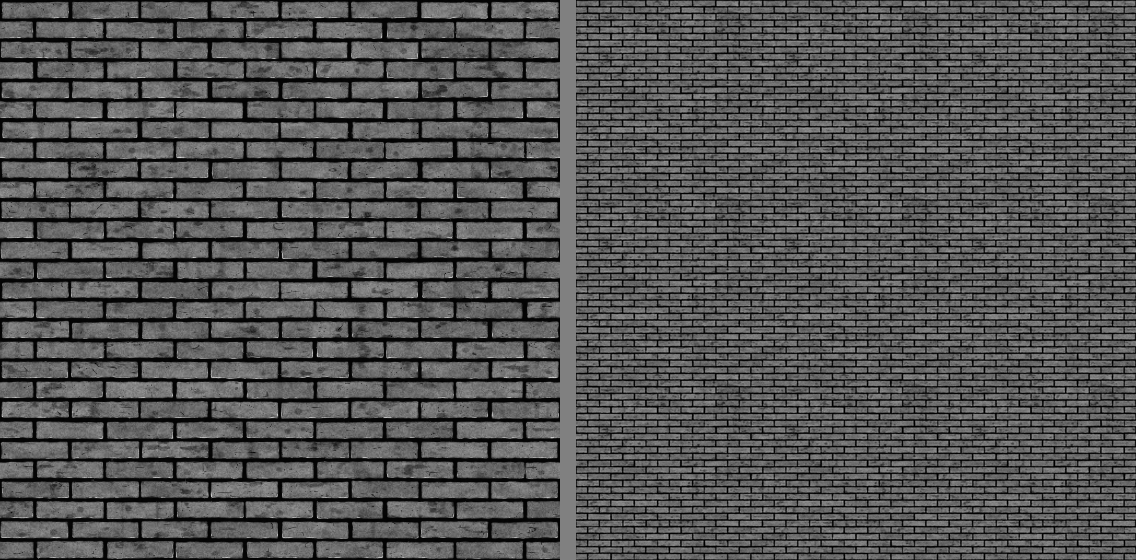
Left, the tile; right, the same tile 3 across and 3 down.
Give the GLSL for this texture, as a WebGL 2 fragment shader.

```glsl
#version 300 es
precision highp float;

uniform vec2 u_resolution;
out vec4 fragColor;

vec3 hash3(vec2 cell, float seed) {
    vec3 h = fract(vec3(cell.xyx + seed * 17.3) * vec3(0.1031, 0.1030, 0.0973));
    h += dot(h, h.yxz + 33.33);
    return fract((h.xxy + h.yzz) * h.zyx);
}

// Value noise that wraps after a whole number of cells
float tileNoise(vec2 uv, vec2 cells, float seed) {
    vec2 p = uv * cells;
    vec2 i = floor(p);
    vec2 f = fract(p);
    f = f * f * (3.0 - 2.0 * f);
    float a = hash3(mod(i, cells), seed).x;
    float b = hash3(mod(i + vec2(1, 0), cells), seed).x;
    float c = hash3(mod(i + vec2(0, 1), cells), seed).x;
    float d = hash3(mod(i + vec2(1, 1), cells), seed).x;
    return mix(mix(a, b, f.x), mix(c, d, f.x), f.y);
}

float tileFbm(vec2 uv, vec2 cells, float seed) {
    float sum = 0.0;
    float weight = 0.5;
    for (int k = 0; k < 4; k++) {
        sum += weight * tileNoise(uv, cells, seed + float(k));
        cells *= 2.0;
        weight *= 0.5;
    }
    return sum / 0.9375;
}

float roundedBox(vec2 p, vec2 halfSize, float radius) {
    vec2 q = abs(p) - halfSize + radius;
    return length(max(q, 0.0)) + min(max(q.x, q.y), 0.0) - radius;
}

void main() {
    vec2 uv = gl_FragCoord.xy / u_resolution;
    float pixel = 1.0 / min(u_resolution.x, u_resolution.y);

    // Running bond: every other course is shifted by half a brick
    vec2 grid = vec2(8, 28);
    vec2 q = uv * grid;
    q.x += 0.5 * (1.0 - mod(floor(q.y), 2.0));
    vec2 brick = mod(floor(q), grid);
    vec3 rnd = hash3(brick, 3.0);
    vec3 wear = hash3(brick, 8.0);

    // Slightly misplaced, tilted brick with a ragged outline
    vec2 p = (fract(q) - 0.5) / grid;
    p -= (rnd.xy - 0.5) * vec2(0.0024, 0.0016);
    p.y += p.x * (rnd.z - 0.5) * 0.022;
    vec2 halfSize = vec2(0.0596, 0.0146) + (wear.xy - 0.5) * vec2(0.0014, 0.0008);
    float ragged = tileFbm(uv, vec2(100, 120), 11.0) - 0.5;
    float dist = roundedBox(p, halfSize, 0.0028) + ragged * 0.0025;
    float face = smoothstep(0.8, -0.8, dist / pixel);

    // Brick tone: base shade, cloudy patches and upright firing bands
    float clouds = tileFbm(uv, vec2(28, 64), 20.0);
    float bands = tileNoise(uv, vec2(96, 28), 30.0);
    float tone = 0.445 + (wear.z - 0.5) * 0.07;
    tone += (clouds - 0.5) * 0.20;
    tone -= 0.09 * smoothstep(0.55, 0.9, bands) * smoothstep(0.45, 0.9, rnd.x);

    // Soot stains and one smudge on some bricks
    float soot = smoothstep(0.58, 0.78, tileFbm(uv, vec2(48, 90), 40.0));
    tone -= soot * mix(0.05, 0.20, rnd.y);
    vec2 smudge = (p - (rnd.zx - 0.5) * vec2(0.09, 0.012)) / vec2(0.007, 0.006);
    float smudgeShape = length(smudge) + ragged * 1.2;
    tone -= 0.13 * smoothstep(1.1, 0.5, smudgeShape) * step(0.7, wear.x);

    // Sandy grain, small pits and short scratches
    tone += (tileNoise(uv, vec2(512), 50.0) - 0.5) * 0.11;
    tone += (tileNoise(uv, vec2(260), 55.0) - 0.5) * 0.06;
    float pits = smoothstep(0.90, 0.98, tileNoise(uv, vec2(240, 260), 60.0));
    tone -= 0.22 * pits * smoothstep(0.35, 0.65, clouds);
    float scratchLine = abs(tileNoise(uv, vec2(32, 112), 70.0) - 0.5);
    float scratchArea = smoothstep(0.72, 0.85, tileNoise(uv, vec2(40, 84), 75.0));
    tone -= 0.22 * smoothstep(0.035, 0.0, scratchLine) * scratchArea;

    // Dim border, then pale mortar crumbs along the lower and side edges
    tone *= mix(0.72, 1.0, smoothstep(0.0, -0.0035, dist));
    float rim = smoothstep(0.0014, 0.0003, abs(dist + 0.0008));
    float lowerSide = mix(0.35, 1.0, smoothstep(0.006, -0.008, p.y));
    float crumbs = smoothstep(0.45, 0.75, tileFbm(uv, vec2(72, 112), 80.0));
    tone += 0.42 * rim * crumbs * lowerSide;

    // Nearly black joints with rare pale wisps of mortar
    float wispLine = abs(tileNoise(uv, vec2(110, 140), 90.0) - 0.5);
    float wispArea = smoothstep(0.80, 0.92, tileNoise(uv, vec2(60, 84), 95.0));
    float nearBrick = smoothstep(0.003, 0.0, dist);
    float joint = 0.008 + 0.014 * tileNoise(uv, vec2(256), 99.0);
    joint += 0.35 * smoothstep(0.06, 0.0, wispLine) * wispArea * nearBrick;

    fragColor = vec4(vec3(clamp(mix(joint, tone, face), 0.0, 1.0)), 1.0);
}
```
